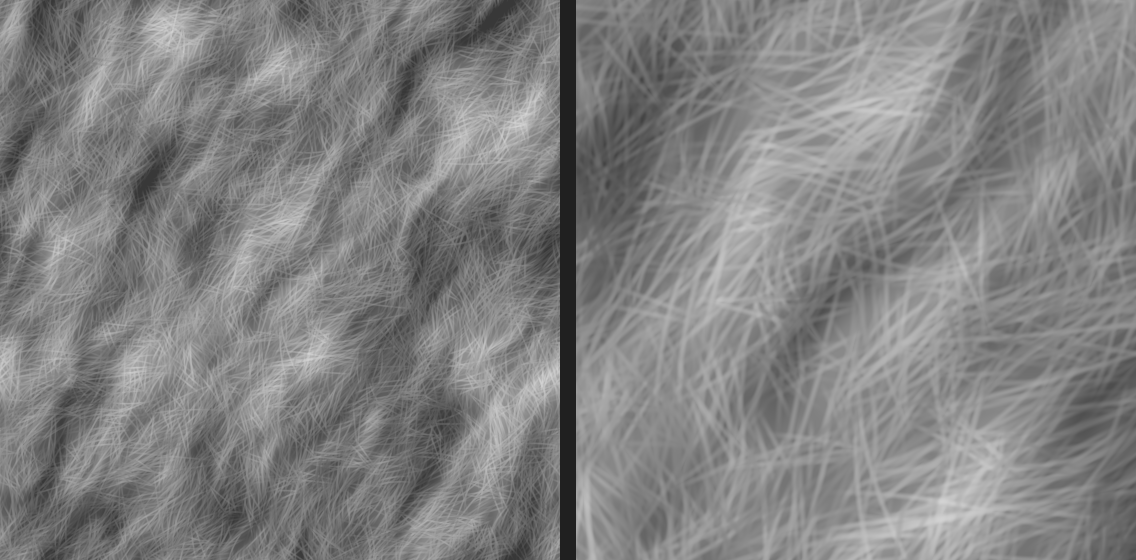
Left, the full canvas; right, a detail of the centre.
Write a three.js fragment shader that draws this texture.

```glsl
// Matted grey fibres over soft, slanted light and dark folds; tiles seamlessly.
varying vec2 vUv;

#define LAYERS 28
#define FINE_CELLS 17.0
#define MEDIUM_CELLS 12.0
#define LONG_CELLS 6.0
#define FIBRE_WIDTH 0.0029
#define FIBRE_OPACITY 0.56
#define MAIN_ANGLE 1.0
#define ANGLE_SPREAD 1.35
#define FOLD_CONTRAST 0.275
#define MID_GREY 0.53
#define GAP_SHADE -0.13
#define PIT_GREY 0.22

const float TAU = 6.2831853;

vec4 hash4(vec3 p) {
  vec4 q = fract(p.xyzx * vec4(0.1031, 0.1030, 0.0973, 0.1099));
  q += dot(q, q.wzxy + 33.33);
  return fract((q.xxyz + q.yzzw) * q.zywx);
}

// Gradient noise on a lattice that wraps after a whole number of cells.
float gradientAt(vec2 cell, vec2 offset, vec2 period) {
  float a = TAU * hash4(vec3(mod(cell, period), period.x + 71.0)).x;
  return dot(vec2(cos(a), sin(a)), offset);
}

float wrappedNoise(vec2 p, vec2 period) {
  vec2 i = floor(p), f = p - i;
  vec2 s = f * f * f * (f * (f * 6.0 - 15.0) + 10.0);
  vec2 e = vec2(1.0, 0.0);
  float low = mix(gradientAt(i, f, period), gradientAt(i + e, f - e, period), s.x);
  float high = mix(gradientAt(i + e.yx, f - e.yx, period),
                   gradientAt(i + 1.0, f - 1.0, period), s.x);
  return mix(low, high, s.y);
}

// Whole-number shears slant the folds and streaks; a second set stands upright.
float folds(vec2 uv) {
  vec2 bendCells = vec2(7.0);
  uv += 0.05 * vec2(wrappedNoise(uv * bendCells, bendCells),
                    wrappedNoise(uv.yx * bendCells + 0.5, bendCells));
  vec2 slanted = vec2(uv.x, uv.y - uv.x);
  vec2 streaked = vec2(2.0 * uv.x - uv.y, uv.y - uv.x);
  vec2 upright = vec2(8.0, 4.0);
  float sum = 0.7 * wrappedNoise(uv * upright + 0.21, upright);
  sum += 0.4 * wrappedNoise(streaked * 14.0 + 0.4, vec2(14.0));
  float amplitude = 0.95, period = 5.0;
  for (int i = 0; i < 3; i++) {
    sum += amplitude * wrappedNoise(slanted * period + float(i) * 0.37, vec2(period));
    amplitude *= 0.6;
    period *= 2.0;
  }
  return sum * FOLD_CONTRAST;
}

// Slow periodic drift of the fibre direction.
float drift(vec2 uv) {
  return 0.35 * sin(TAU * (2.0 * uv.x + uv.y) + 1.0)
       + 0.35 * sin(TAU * (3.0 * uv.x - 4.0 * uv.y) + 4.0);
}

// Coverage of a bent pair of crossing strands, in cell units.
float strandPair(vec2 p, float angle, float halfLength, vec2 vary, float width) {
  float c = cos(angle), s = sin(angle);
  float along = c * p.x + s * p.y;
  float across = c * p.y - s * p.x - (vary.x - 0.5) * 0.4 * along * along;
  float spread = abs(0.07 + (vary.y - 0.5) * 0.4 * along);
  float d = abs(abs(across) - spread);
  float taper = 1.0 - smoothstep(0.3, 1.0, abs(along) / halfLength);
  return taper * (1.0 - smoothstep(0.0, width, d));
}

// Paints one layer of scattered fibres over the shade below it.
float paintLayer(float shade, vec2 uv, float cells, float layer) {
  vec2 shift = layer * vec2(0.37, 0.61);
  vec2 p = uv * cells + shift;
  vec2 home = floor(p), f = p - home;
  for (int y = -1; y <= 1; y++) {
    for (int x = -1; x <= 1; x++) {
      vec2 o = vec2(float(x), float(y));
      vec2 id = mod(home + o, cells);
      vec4 h = hash4(vec3(id, layer + 3.0));
      vec4 k = fract(h.wzyx * 37.0 + h.yxwz * 11.0);
      float angle = MAIN_ANGLE + drift((id + h.xy - shift) / cells)
                  + (h.z + h.w - 1.0) * ANGLE_SPREAD;
      float halfLength = mix(0.4, 0.9, k.x);
      float cover = strandPair(f - o - h.xy, angle, halfLength, k.yz,
                               FIBRE_WIDTH * cells);
      float tone = mix(-0.09, 0.11, k.w);
      shade = mix(shade, tone, cover * FIBRE_OPACITY);
    }
  }
  return shade;
}

void main() {
  float fold = folds(vUv);
  float shade = GAP_SHADE;
  for (int i = 0; i < LAYERS; i++) {
    float layer = float(i), turn = mod(layer, 4.0);
    float cells = turn < 0.5 ? LONG_CELLS : turn < 1.5 ? MEDIUM_CELLS : FINE_CELLS;
    shade = paintLayer(shade, vUv, cells, layer);
  }

  // Fibres sink out of sight in the deepest folds.
  float visible = smoothstep(-0.32, -0.17, fold);
  float grey = MID_GREY + fold + mix(GAP_SHADE * 0.5, shade, visible);
  gl_FragColor = vec4(vec3(clamp(grey, PIT_GREY, 0.92)), 1.0);
}
```
